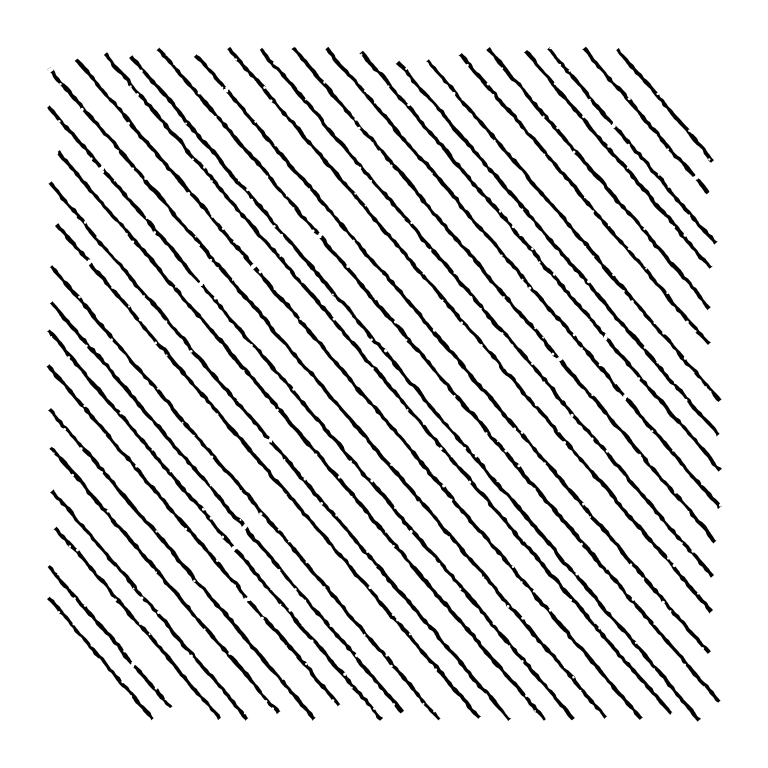
Write a Shadertoy shader that draws this pattern.

```glsl
// Slanted, worn ink hatching clipped to a square on white paper.
#define LINE_COUNT 33.0
#define SPACING 0.03205
#define SLANT 0.8622        // radians below horizontal
#define LINE_WIDTH 0.0048
#define HALF_SIDE 0.4375    // half side of the hatched square
#define OFFSET_JITTER 0.011
#define END_INSET 0.027
#define WOBBLE 0.0020
#define ROUGHNESS 0.0018
#define BITE_CHANCE 0.35
#define GAP_CHANCE 0.07
#define GAP_WIDTH 0.0056

const vec3 PAPER = vec3(1.0);
const vec3 INK = vec3(0.005);

float hash(vec2 p) {
    vec3 q = fract(p.xyx * 0.1031);
    q += dot(q, q.yzx + 33.33);
    return fract((q.x + q.y) * q.z);
}

// Smooth value noise along one line, in 0..1
float noise(float x, float seed) {
    float cell = floor(x), f = fract(x);
    return mix(hash(vec2(cell, seed)), hash(vec2(cell + 1.0, seed)), f * f * (3.0 - 2.0 * f));
}

// Signed distance to the rough stroke, before wear
float strokeDistance(float along, float across, float id) {
    across -= WOBBLE * (noise(along / 0.018, id * 7.0 + 211.0) - 0.5);
    float side = across < 0.0 ? 0.0 : 1.0;
    float rough = noise(along / 0.0055, id * 7.0 + 412.0 + side) - 0.5;
    return abs(across) - 0.5 * LINE_WIDTH - ROUGHNESS * rough;
}

// Small round bites out of one edge
float biteDistance(float along, float across, float id) {
    const float cellLength = 0.02;
    float cell = floor(along / cellLength);
    vec2 key = vec2(cell, id * 5.0 + 613.0);
    if (hash(key) > BITE_CHANCE) return 1.0;
    float center = (cell + mix(0.2, 0.8, hash(key + 17.0))) * cellLength;
    float edge = hash(key + 31.0) < 0.5 ? -0.5 : 0.5;
    float radius = mix(0.0012, 0.0022, hash(key + 47.0));
    return length(vec2(along - center, across - edge * LINE_WIDTH)) - radius;
}

// Rare ragged breaks across the whole stroke
float gapDistance(float along, float across, float id) {
    const float cellLength = 0.08;
    float cell = floor(along / cellLength);
    vec2 key = vec2(cell, id * 3.0 + 811.0);
    if (hash(key) > GAP_CHANCE) return 1.0;
    float center = (cell + mix(0.1, 0.9, hash(key + 19.0))) * cellLength;
    float ragged = 0.002 * (noise(across / 0.002, id + 907.0) - 0.5);
    return abs(along - center + ragged) - 0.5 * GAP_WIDTH;
}

void mainImage(out vec4 fragColor, in vec2 fragCoord) {
    float pixel = 1.0 / min(iResolution.x, iResolution.y);
    vec2 p = (fragCoord - 0.5 * iResolution.xy) * pixel;

    // Line frame: along the stroke and across it
    vec2 dir = vec2(cos(SLANT), -sin(SLANT));
    vec2 normal = vec2(-dir.y, dir.x);
    float along = dot(p, dir);
    float height = dot(p, normal);

    // Nearest line, nudged off the even spacing
    float lastId = 0.5 * (LINE_COUNT - 1.0);
    float id = clamp(round(height / SPACING), -lastId, lastId);
    float offset = id * SPACING + OFFSET_JITTER * (hash(vec2(id, 101.0)) - 0.5);
    float across = height - offset;

    // Ends where the line meets the square, each drawn in a little
    vec2 middle = -normal * offset / dir;
    vec2 reach = HALF_SIDE / abs(dir);
    vec2 inset = vec2(hash(vec2(id, 131.0)), hash(vec2(id, 157.0)));
    inset *= inset * END_INSET;
    float start = max(middle.x - reach.x, middle.y - reach.y) + inset.x;
    float end = min(middle.x + reach.x, middle.y + reach.y) - inset.y;

    // Stroke, cut at the ends and worn away
    float d = strokeDistance(along, across, id);
    d = max(d, max(start - along, along - end));
    d = max(d, -biteDistance(along, across, id));
    d = max(d, -gapDistance(along, across, id));

    float coverage = clamp(0.5 - d / pixel, 0.0, 1.0);
    fragColor = vec4(mix(PAPER, INK, coverage), 1.0);
}
```
